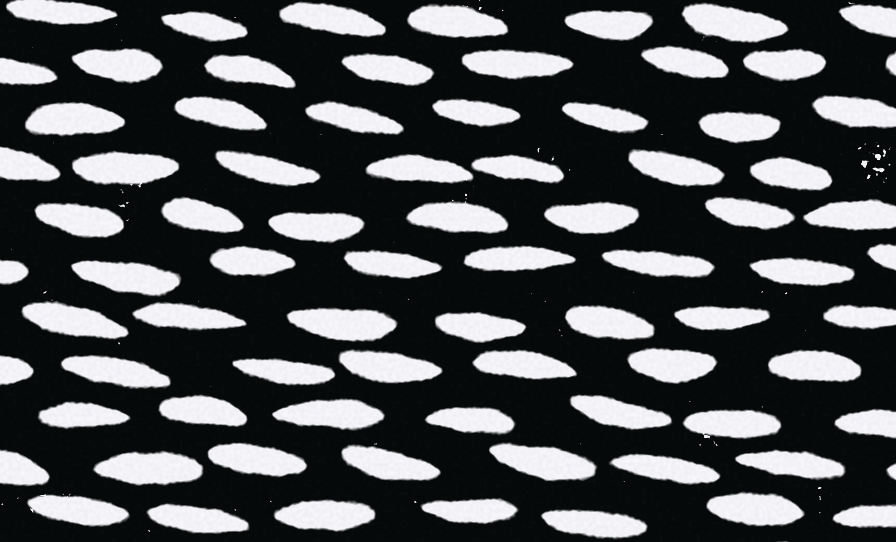
A WebGL 1 fragment shader for this pattern:

```glsl
precision highp float;

uniform vec2 u_resolution;

// Lengths are fractions of the canvas height
const vec3 INK = vec3(0.025, 0.034, 0.034);
const vec3 PAPER = vec3(0.95, 0.95, 0.97);
const vec2 CELL = vec2(0.247, 0.092);
const vec2 JITTER = vec2(0.30, 0.34);      // share of a cell
const vec2 HALF_SIZE = vec2(0.090, 0.0242);
const vec2 SIZE_SPREAD = vec2(0.32, 0.42);
const float TILT = -0.10;                  // radians
const float TILT_SPREAD = 0.24;
const float TAPER = 0.45;
const float BEND = 0.008;
const float EDGE_SOFTNESS = 0.0030;
const float EDGE_ROUGHNESS = 0.0024;
const float EDGE_WOBBLE = 0.006;
const float FLECK_SCALE = 75.0;
const float CLUSTER_SCALE = 6.5;
const float PAPER_GRAIN = 0.035;
const float INK_GRAIN = 0.035;

vec2 hash2(vec2 p) {
  vec3 q = fract(p.xyx * vec3(0.1031, 0.1030, 0.0973));
  q += dot(q, q.yzx + 33.33);
  return fract((q.xx + q.yz) * q.zy);
}

float cornerSlope(vec2 corner, vec2 offset) {
  float angle = 6.2832 * hash2(corner).x;
  return dot(vec2(cos(angle), sin(angle)), offset);
}

float gradientNoise(vec2 p) {
  vec2 i = floor(p);
  vec2 f = p - i;
  vec2 w = f * f * f * (f * (f * 6.0 - 15.0) + 10.0);
  vec2 e = vec2(1.0, 0.0);
  float low = mix(cornerSlope(i, f), cornerSlope(i + e, f - e), w.x);
  float high = mix(cornerSlope(i + e.yx, f - e.yx),
                   cornerSlope(i + e.xx, f - e.xx), w.x);
  return mix(low, high, w.y);
}

// Approximate signed distance to an ellipse
float ellipseDistance(vec2 q, vec2 radius) {
  float k = max(length(q / radius), 0.001);
  float slope = max(length(q / (radius * radius)), 0.001);
  return k * (k - 1.0) / slope;
}

// One gouge cut: a tilted, tapered and slightly bent ellipse
float cutDistance(vec2 p, vec2 id) {
  vec2 place = hash2(id + 17.0) - 0.5;
  vec2 size = hash2(id + 59.0) - 0.5;
  vec2 form = hash2(id + 101.0) - 0.5;
  float bend = hash2(id + 143.0).x - 0.5;

  float stagger = 0.5 * mod(id.y, 2.0);
  vec2 center = (id + 0.5 + vec2(stagger, 0.0) + JITTER * place) * CELL;
  float angle = TILT + TILT_SPREAD * form.x;
  float c = cos(angle);
  float s = sin(angle);
  vec2 d = p - center;
  vec2 q = vec2(c * d.x + s * d.y, c * d.y - s * d.x);

  vec2 radius = HALF_SIZE * (1.0 + SIZE_SPREAD * size);
  float along = clamp(q.x / radius.x, -1.2, 1.2);
  q.y += BEND * bend * (2.0 * along * along - 1.0);
  q.y /= 1.0 + TAPER * form.y * along;
  return ellipseDistance(q, radius);
}

float nearestCut(vec2 p) {
  vec2 home = floor(p / CELL);
  float nearest = 1.0;
  for (int y = -1; y <= 1; y++) {
    for (int x = -2; x <= 1; x++) {
      nearest = min(nearest, cutDistance(p, home + vec2(float(x), float(y))));
    }
  }
  return nearest;
}

// Stray specks of bare paper, gathered in loose clusters
float fleckMask(vec2 p) {
  float cluster = smoothstep(0.30, 0.58, gradientNoise(p * CLUSTER_SCALE + 31.0));
  float speck = gradientNoise(p * FLECK_SCALE)
              + 0.5 * gradientNoise(p * FLECK_SCALE * 2.1 + 7.0);
  float threshold = mix(0.78, 0.28, cluster);
  return smoothstep(threshold - 0.06, threshold + 0.12, speck);
}

void main() {
  vec2 p = gl_FragCoord.xy / u_resolution.y;

  // Ragged outlines
  float cut = nearestCut(p);
  cut += EDGE_WOBBLE * gradientNoise(p * 22.0 + 5.0);
  cut += EDGE_ROUGHNESS * gradientNoise(p * 110.0 + 3.0);
  float soft = max(EDGE_SOFTNESS, 0.8 / u_resolution.y);
  float bare = 1.0 - smoothstep(-soft, soft, cut);
  bare = max(bare, fleckMask(p));

  // Grain of the two surfaces
  float grain = gradientNoise(p * 130.0 + 11.0);
  vec3 ink = INK + INK_GRAIN * max(grain - 0.1, 0.0);
  vec3 paper = PAPER + PAPER_GRAIN * grain;
  gl_FragColor = vec4(mix(ink, paper, bare), 1.0);
}
```
